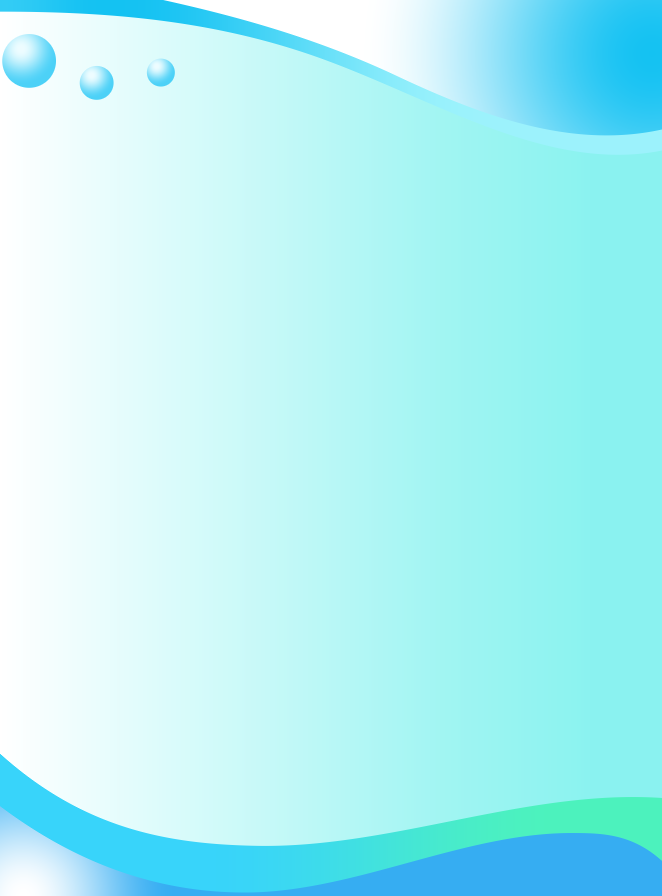
Give the GLSL for this background, as a Shadertoy shader.

```glsl
#define SKY vec3(0.08, 0.76, 0.95)
#define AZURE vec3(0.21, 0.68, 0.95)
#define CYAN vec3(0.22, 0.83, 0.98)
#define MINT vec3(0.30, 0.95, 0.74)
#define ICE vec3(0.61, 0.95, 0.99)
#define AQUA vec3(0.54, 0.95, 0.94)
#define CORNER_GLOW 0.33
#define BASE_GLOW 0.17

// Cubic between two knots, each holding x, height and slope
float span(float x, vec3 a, vec3 b) {
    float w = b.x - a.x;
    float s = (x - a.x) / w;
    float r = 1.0 - s;
    return r * r * ((1.0 + 2.0 * s) * a.y + s * w * a.z)
         + s * s * ((3.0 - 2.0 * s) * b.y - r * w * b.z);
}

float wave(float x, vec3 a, vec3 b, vec3 c) {
    return x < b.x ? span(x, a, b) : span(x, b, c);
}

// Coverage of the positive side of a height difference
float cover(float d) {
    return clamp(0.5 + d * iResolution.y, 0.0, 1.0);
}

vec3 panelColor(float x) {
    vec3 c = mix(vec3(1.0), vec3(0.90, 0.99, 0.99), clamp(x / 0.18, 0.0, 1.0));
    c = mix(c, vec3(0.63, 0.96, 0.95), clamp((x - 0.18) / 0.49, 0.0, 1.0));
    return mix(c, AQUA, clamp((x - 0.67) / 0.23, 0.0, 1.0));
}

vec3 addBubble(vec3 base, vec2 q, float radius) {
    float shade = smoothstep(0.05, 1.35, length(q / radius - vec2(-0.3, 0.45)));
    vec3 color = mix(vec3(0.93, 0.99, 1.0), vec3(0.30, 0.82, 0.97), shade);
    return mix(base, color, cover(radius - length(q)));
}

void mainImage(out vec4 fragColor, in vec2 fragCoord) {
    vec2 p = fragCoord / iResolution.xy;
    vec2 scale = vec2(iResolution.x / iResolution.y, 1.0);
    vec3 color = panelColor(p.x);

    // Bubbles: centre and radius
    vec3 bubbles[3] = vec3[3](vec3(0.044, 0.932, 0.0300),
                              vec3(0.146, 0.9075, 0.0189),
                              vec3(0.243, 0.919, 0.0156));
    for (int i = 0; i < 3; i++)
        color = addBubble(color, (p - bubbles[i].xy) * scale, bubbles[i].z);

    // Upper ribbon
    float upperLow = wave(p.x, vec3(0.0, 0.987, 0.0),
        vec3(0.484, 0.935, -0.266), vec3(1.0, 0.832, 0.148));
    vec3 ribbon = mix(vec3(0.20, 0.80, 0.96), SKY, smoothstep(0.0, 0.15, p.x));
    ribbon = mix(ribbon, ICE, smoothstep(0.18, 0.72, p.x));
    color = mix(color, ribbon, cover(p.y - upperLow));

    // Upper corner with radial fade
    float upperHigh = wave(p.x, vec3(0.0, 1.0365, -0.148),
        vec3(0.599, 0.9154, -0.348), vec3(1.0, 0.8555, 0.163));
    float cornerDist = length((p - vec2(0.985, 0.94)) * scale);
    vec3 corner = mix(SKY, vec3(1.0), smoothstep(0.0, CORNER_GLOW, cornerDist));
    color = mix(color, corner, cover(p.y - upperHigh));

    // Lower ribbon
    float lowerHigh = wave(p.x, vec3(0.0, 0.1589, -0.666),
        vec3(0.387, 0.056, -0.015), vec3(1.0, 0.1094, -0.05));
    ribbon = mix(CYAN, MINT, smoothstep(0.30, 0.86, p.x));
    color = mix(color, ribbon, cover(lowerHigh - p.y));

    // Base with soft light at the left
    vec3 crest = vec3(0.863, 0.0703, 0.0);
    float lowerLow = p.x < crest.x
        ? wave(p.x, vec3(0.0, 0.1003, -0.555), vec3(0.370, 0.0039, 0.0), crest)
        : span(p.x, crest, vec3(1.0, 0.0391, -0.67));
    float baseDist = length((p - vec2(0.035, 0.0)) * scale);
    vec3 base = mix(vec3(1.0), AZURE, smoothstep(0.0, BASE_GLOW, baseDist));
    color = mix(color, base, cover(lowerLow - p.y));

    fragColor = vec4(color, 1.0);
}
```
